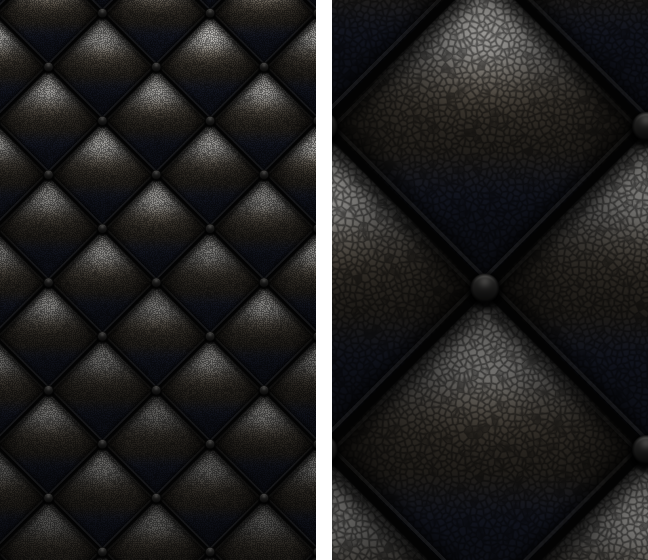
Left, the full canvas; right, a detail of the centre.
A Shadertoy shader for this pattern:

```glsl
// Black diamond-tufted leather upholstery with buttons, lit from above.
#define PERIOD 0.341               // button spacing, in canvas widths
#define ANCHOR vec2(0.1535, 0.2125) // one button, measured from the top left
#define BUTTON_RADIUS 0.044        // in button spacings
#define SEAM_WIDTH 0.012
#define GRAIN_SCALE 150.0          // leather pebbles per canvas width
#define GRAIN_DEPTH 0.55
#define SHEEN_TOP 0.36
#define SHEEN_BOTTOM 0.11
#define WARM vec3(1.10, 1.00, 0.86)
#define COOL vec3(0.80, 0.94, 1.45)
#define NEUTRAL vec3(1.01, 1.00, 0.98)

vec2 hash2(vec2 p) {
    vec2 k = vec2(dot(p, vec2(127.1, 311.7)), dot(p, vec2(269.5, 183.3)));
    return fract(sin(k) * 43758.5453);
}

// Pebbled leather: distance to the nearest crease between random cells.
float leatherGrain(vec2 p) {
    vec2 cell = floor(p), f = fract(p);
    float nearest = 8.0, second = 8.0;
    for (int j = -1; j <= 1; j++)
    for (int i = -1; i <= 1; i++) {
        vec2 o = vec2(i, j);
        float d = length(o + hash2(cell + o) - f);
        second = min(second, max(nearest, d));
        nearest = min(nearest, d);
    }
    return smoothstep(0.0, 0.55, second - nearest);
}

// One padded diamond; pos is relative to its centre, with y up.
vec3 cushion(vec2 pos, float seam, float depth, vec2 rnd) {
    float spread = 0.09 + 0.22 * (0.5 - pos.y);
    float across = pos.x / spread;
    float up = (pos.y - 0.27 - 0.03 * (rnd.x - 0.5)) / 0.16;
    float sheen = exp(-up * up - 0.7 * across * across);
    float upper = smoothstep(-0.06, 0.32, pos.y);
    float body = mix(0.048, 0.098, smoothstep(-0.34, 0.04, pos.y));
    float light = body * mix(1.15, 0.88, depth) + upper * mix(0.09, 0.05, depth);
    light += sheen * mix(SHEEN_TOP, SHEEN_BOTTOM, depth) * (0.88 + 0.24 * rnd.y);
    light *= 1.0 - 0.55 * smoothstep(0.22, 0.50, abs(pos.x));
    light *= mix(0.25, 1.0, smoothstep(0.0, 0.085, seam));
    vec3 tint = mix(COOL, WARM, smoothstep(-0.24, -0.06, pos.y));
    return light * mix(tint, NEUTRAL, smoothstep(0.02, 0.25, pos.y));
}

// Domed button: lit crown, dark rim.
vec3 buttonColor(vec2 pos) {
    vec2 n = pos / BUTTON_RADIUS;
    float r = length(n);
    float light = 0.09 + 0.06 * n.y;
    light += 0.13 * exp(-6.0 * dot(n - vec2(0.0, 0.45), n - vec2(0.0, 0.45)));
    light += 0.09 * smoothstep(0.2, 1.0, n.y) * smoothstep(0.65, 0.85, r);
    return NEUTRAL * light * (1.0 - 0.55 * smoothstep(0.78, 1.0, r));
}

void mainImage(out vec4 fragColor, in vec2 fragCoord) {
    vec2 p = vec2(fragCoord.x, iResolution.y - fragCoord.y) / iResolution.x;
    float depth = 1.0 - fragCoord.y / iResolution.y;
    float pixel = 1.0 / (iResolution.x * PERIOD);

    // Rotated lattice: seams on integer lines, buttons where they cross.
    vec2 q = (p - ANCHOR) / PERIOD;
    vec2 lattice = vec2(q.x + q.y, q.x - q.y);
    vec2 id = floor(lattice);
    vec2 local = fract(lattice) - 0.5;
    vec2 pos = 0.5 * vec2(local.x + local.y, local.y - local.x);
    vec2 edge = (0.5 - abs(local)) * 0.7071;
    float seam = min(edge.x, edge.y);

    vec3 color = cushion(pos, seam, depth, hash2(id));

    // Grain and broad uneven wear.
    float grain = leatherGrain(p * GRAIN_SCALE);
    color *= 1.0 + GRAIN_DEPTH * (grain - 0.55);
    color *= 0.97 + 0.06 * sin(p.x * 9.0 + 3.0 * sin(p.y * 7.0));

    // Tucked seam: black groove and a thin lit fold beside it.
    float fold = 1.0 - smoothstep(0.004, 0.004 + pixel, abs(seam - 0.023));
    color += fold * 0.045 * (0.5 + smoothstep(-0.2, 0.3, -pos.y));
    float groove = 1.0 - smoothstep(SEAM_WIDTH - pixel, SEAM_WIDTH + pixel, seam);
    color = mix(color, vec3(0.012), groove);

    // Button at the nearest crossing, with contact shadow below.
    vec2 corner = lattice - floor(lattice + 0.5);
    vec2 b = 0.5 * vec2(corner.x + corner.y, corner.y - corner.x);
    float shadow = length(b + vec2(0.0, 0.010)) - BUTTON_RADIUS;
    color *= mix(0.12, 1.0, smoothstep(-0.005, 0.026, shadow));
    float disc = length(b) - BUTTON_RADIUS;
    color = mix(buttonColor(b), color, smoothstep(-pixel, pixel, disc));

    fragColor = vec4(clamp(color, 0.0, 1.0), 1.0);
}
```
